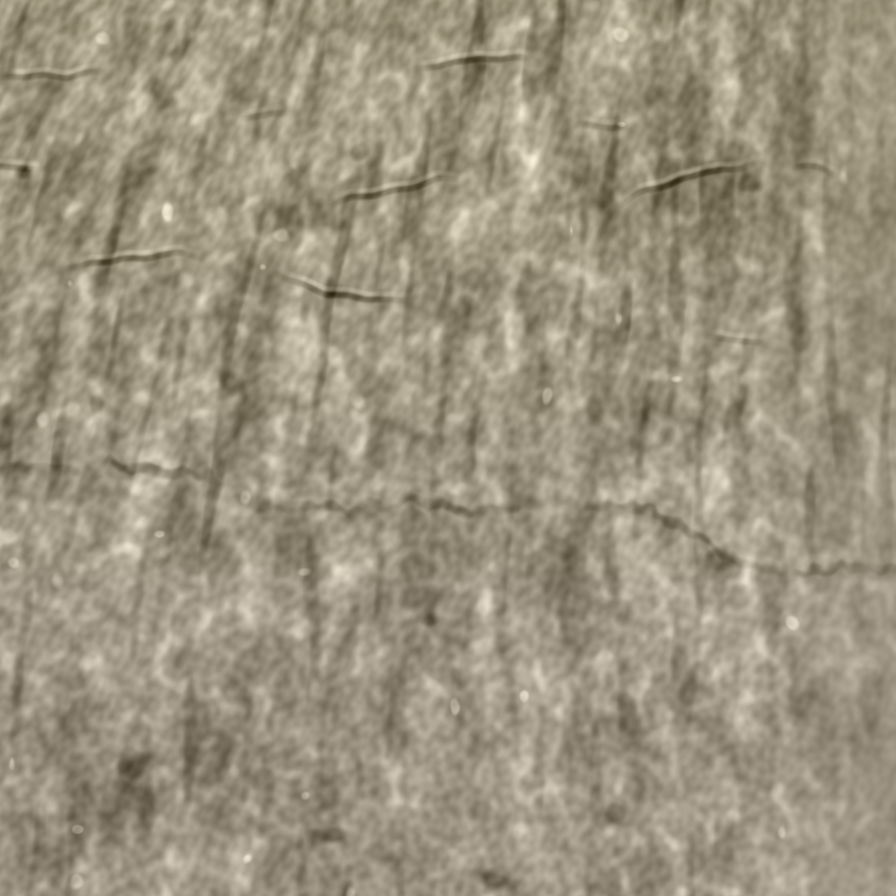
A three.js fragment shader for this texture:

```glsl
varying vec2 vUv;

const vec3 WARM_TINT = vec3(0.0, -0.036, -0.128);
const vec3 GREY_TINT = vec3(0.0, -0.035, -0.1);
const float BASE_TONE = 0.612;

float hash(vec2 p) {
  vec3 q = fract(p.xyx * vec3(0.1031, 0.1030, 0.0973));
  q += dot(q, q.yzx + 33.33);
  return fract((q.x + q.y) * q.z);
}

vec2 hash2(float id, float seed) {
  return vec2(hash(vec2(id, seed)), hash(vec2(id, seed + 17.0)));
}

float cornerSlope(vec2 cell, vec2 offset) {
  float angle = 6.2832 * hash(cell);
  return dot(vec2(cos(angle), sin(angle)), offset);
}

// Gradient noise, roughly -0.7 to 0.7
float noise(vec2 p) {
  p += 64.0;
  vec2 i = floor(p), f = fract(p);
  vec2 u = f * f * f * (f * (f * 6.0 - 15.0) + 10.0);
  vec2 e = vec2(0.0, 1.0);
  float low = mix(cornerSlope(i, f), cornerSlope(i + e.yx, f - e.yx), u.x);
  float high = mix(cornerSlope(i + e.xy, f - e.xy), cornerSlope(i + e.yy, f - e.yy), u.x);
  return mix(low, high, u.y);
}

float fbm(vec2 p) {
  return noise(p) + 0.5 * noise(p * 2.03 + 11.3) + 0.25 * noise(p * 4.1 + 5.7);
}

vec2 turn(vec2 p, float angle) {
  float c = cos(angle), s = sin(angle);
  return mat2(c, -s, s, c) * p;
}

// Soft disc with a ragged rim
float blob(vec2 p, vec2 center, vec2 radius, float ragged) {
  float d = length((p - center) / radius) + ragged * noise(p * 45.0);
  return 1.0 - smoothstep(0.35, 1.15, d);
}

// Vertical weathered grooves, broken along their length
float grooves(vec2 p) {
  p.x += 0.006 * noise(p * 9.0) + 0.003 * noise(p * 26.0);
  float broad = noise(vec2(p.x * 12.0, p.y * 2.0 + 4.0));
  float wide = noise(vec2(p.x * 27.0, p.y * 4.0));
  float narrow = noise(vec2(p.x * 46.0, p.y * 7.0 + 31.0));
  float dark = smoothstep(0.08, 0.5, narrow + 0.6 * wide);
  return 0.08 * broad + 0.13 * wide - 0.06 * narrow - 0.11 * dark + 0.02;
}

// Mottled crust, pale crumbs and grit
float crust(vec2 p) {
  float patches = noise(p * vec2(20.0, 14.0) + 7.0);
  float crumbs = noise(turn(p, 0.5) * vec2(46.0, 40.0));
  float grit = noise(turn(p, -0.4) * vec2(92.0, 80.0) + 21.0);
  float pale = smoothstep(0.15, 0.55, crumbs + 0.4 * patches);
  return 0.14 * patches + 0.13 * crumbs + 0.13 * grit + 0.06 * pale - 0.012;
}

// Wandering horizontal crack: broken dark seam under a paler lip
float crack(vec2 p) {
  float path = 0.475 - 0.04 * smoothstep(0.2, 0.3, p.x)
             - 0.07 * smoothstep(0.7, 0.86, p.x);
  path += 0.016 * noise(vec2(p.x * 12.0, 2.0)) + 0.012 * noise(vec2(p.x * 45.0, 9.0));
  float d = p.y - path + 0.006 * noise(p * 70.0);
  float strength = clamp(0.6 + 1.3 * noise(vec2(p.x * 9.0, 5.0)), 0.15, 1.0);
  float seam = 1.0 - smoothstep(0.001, 0.009, abs(d));
  float lip = 1.0 - smoothstep(0.002, 0.014, abs(d - 0.013));
  return strength * (0.05 * lip - 0.15 * seam);
}

// Curved tapering straw with light on top and a shadow below
float straw(vec2 p, vec2 center, float angle, float halfLength, float bend) {
  vec2 q = turn(p - center, angle);
  q.y += bend * q.x * q.x + 0.008 * noise(vec2(q.x * 28.0, center.x * 50.0));
  float along = 1.0 - smoothstep(0.3 * halfLength, halfLength, abs(q.x));
  float light = 1.0 - smoothstep(0.001, 0.005, abs(q.y));
  float shade = 1.0 - smoothstep(0.001, 0.006, abs(q.y + 0.006));
  return along * (0.1 * light - 0.17 * shade);
}

float straws(vec2 p) {
  float sum = 0.0;
  for (int k = 0; k < 11; k++) {
    float id = float(k);
    vec2 r = hash2(id, 3.0), shape = hash2(id, 41.0);
    vec2 center = vec2(fract(id * 0.618 + 0.82), mix(0.58, 0.97, r.y));
    float angle = mix(-0.28, 0.32, r.x);
    float strength = mix(0.45, 1.1, shape.x);
    sum += strength * straw(p, center, angle, mix(0.03, 0.1, shape.x), 3.0 * shape.y - 1.5);
  }
  return sum;
}

float pits(vec2 p) {
  float sum = 0.17 * blob(p, vec2(0.335, 0.757), vec2(0.048, 0.034), 0.6);
  for (int k = 0; k < 16; k++) {
    float id = float(k);
    vec2 size = mix(vec2(0.01, 0.009), vec2(0.026, 0.021), hash2(id, 71.0));
    sum += 0.15 * blob(p, hash2(id, 59.0), size, 0.8);
  }
  return sum;
}

float specks(vec2 p) {
  float sum = 0.0;
  for (int k = 0; k < 30; k++) {
    float id = float(k);
    vec2 size = mix(vec2(0.004), vec2(0.009, 0.011), hash2(id, 97.0));
    sum += blob(p, hash2(id, 83.0), size, 1.0);
  }
  return 0.17 * sum;
}

void main() {
  vec2 p = vUv;

  // Grain leans to the right toward the upper left
  float lean = 0.2 * (1.0 - p.x) * p.y * p.y;
  vec2 grain = vec2(p.x - lean, p.y);

  // Grooves are deeper above the crack, worn smooth at the right edge
  float wear = mix(1.0, 0.6, smoothstep(0.8, 1.0, p.x));
  float depth = mix(0.8, 1.2, smoothstep(0.3, 0.55, p.y));
  float tone = BASE_TONE + 0.085 * fbm(p * 4.0 + 2.0);
  tone += wear * (depth * grooves(grain) + crust(grain));
  tone += crack(p) + straws(p) + specks(p) - pits(p);

  vec3 tint = mix(GREY_TINT, WARM_TINT, smoothstep(0.1, 1.0, p.y));
  gl_FragColor = vec4(clamp(vec3(tone) + tint, 0.0, 1.0), 1.0);
}
```
